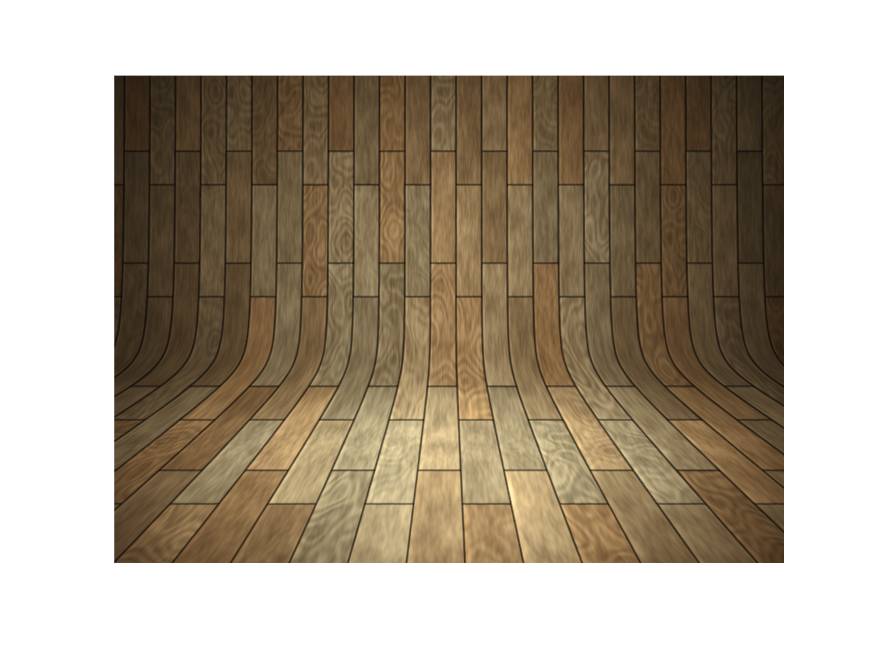
Reproduce this background procedurally as a Shadertoy shader.

```glsl
// A plank backdrop on a white page: an upright wall bends into a floor.
// Plank widths grow along a smooth curve down the panel; hashed tones,
// gradient-noise grain and two soft pools of light finish the wood.

#define CANVAS vec2(35.24, 25.62)   // canvas size, in wall plank widths
#define PANEL vec2(13.17, 19.15)    // half width and full height of the wood
#define PANEL_TOP 2.97              // gap above the wood
#define BEND_Y 11.42                // where the wall meets the floor
#define BEND_SOFT 0.152             // roundness of the bend
#define FLOOR_SLOPE 0.168           // widening of planks on the floor
#define PLANK_LENGTH 4.40
#define STAGGER 0.30                // joint shift on every second plank
#define SEAM_WIDTH 0.035
#define GRAIN 0.30
#define TONE_SPREAD 0.22

float hash(vec2 p) {
    vec3 q = fract(vec3(p.xyx) * 0.1031);
    q += dot(q, q.yzx + 33.33);
    return fract((q.x + q.y) * q.z);
}

vec2 gradient(vec2 cell) {
    float angle = 6.2832 * hash(cell);
    return vec2(cos(angle), sin(angle));
}

float gradientNoise(vec2 p) {
    vec2 i = floor(p), f = fract(p);
    vec2 w = f * f * f * (f * (f * 6.0 - 15.0) + 10.0);
    vec2 e = vec2(1.0, 0.0);
    float low = mix(dot(gradient(i), f),
                    dot(gradient(i + e.xy), f - e.xy), w.x);
    float high = mix(dot(gradient(i + e.yx), f - e.yx),
                     dot(gradient(i + e.xx), f - e.xx), w.x);
    return mix(low, high, w.y);
}

// Fine streaks along the plank plus contour figure on some planks
float woodGrain(vec2 p, float seed) {
    vec2 shift = vec2(37.0, 91.0) * seed;
    float streaks = gradientNoise(p * vec2(7.0, 2.5) + shift)
                  + 0.7 * gradientNoise(p * vec2(15.0, 6.0) + shift.yx);
    float bands = gradientNoise(p * vec2(1.5, 1.7) + shift);
    float figure = sin(22.0 * bands + 3.0 * p.x);
    float figured = smoothstep(0.35, 0.9, fract(seed * 7.31));
    return 0.55 * streaks + 0.5 * bands + 0.25 * figure * figured;
}

// Dim oval glow on the wall, brighter pool on the floor
float lighting(vec2 p) {
    float side = p.x / PANEL.x;
    float above = max(7.8 - p.y, 0.0) / 7.8;
    float below = (p.y - 15.0) / 4.13;
    float wall = 0.56 * exp(-0.95 * side * side) * (1.0 - 0.30 * above * above);
    float ground = 0.82 * exp(-0.80 * side * side)
                 * (1.0 - 0.20 * below * below);
    return mix(wall, ground, smoothstep(10.9, 14.4, p.y));
}

vec3 woodColor(float light, float warmth) {
    vec3 shade = vec3(1.0, 0.76, 0.49);
    vec3 honey = vec3(1.0, 0.88, 0.66);
    vec3 tint = mix(shade, honey, smoothstep(0.15, 0.80, light));
    return light * tint * mix(vec3(0.98, 1.02, 1.04),
                              vec3(1.04, 0.96, 0.87), warmth);
}

void mainImage(out vec4 fragColor, in vec2 fragCoord) {
    // Plank units, centred across, running down from the top of the wood
    vec2 uv = fragCoord / iResolution.xy;
    vec2 p = vec2(uv.x - 0.5013, 1.0 - uv.y) * CANVAS - vec2(0.0, PANEL_TOP);
    float px = CANVAS.x / iResolution.x;

    // Plank scale: one on the wall, linear growth on the floor
    float rise = FLOOR_SLOPE * (p.y - BEND_Y);
    float root = sqrt(rise * rise + BEND_SOFT * BEND_SOFT);
    float scale = 1.0 + 0.5 * (rise + root);
    float growth = 0.5 * FLOOR_SLOPE * (1.0 + rise / root);
    float slant = p.x / scale * growth;

    // Plank cell and position inside it
    float across = p.x / scale - 0.27;
    float column = floor(across);
    float along = (p.y - 2.97) / PLANK_LENGTH
                - 0.10 * smoothstep(8.67, 12.22, p.y)
                + 0.25 * smoothstep(13.48, 15.51, p.y);
    along -= STAGGER * (1.0 - mod(column, 2.0));
    vec2 plank = vec2(column, floor(along));
    vec2 local = vec2(across, along) - plank;
    float tone = hash(plank + 51.0);
    float warmth = hash(plank + 83.0);

    // Wood shading
    float grain = woodGrain(local * vec2(1.0, PLANK_LENGTH * 0.5), tone + warmth);
    float light = lighting(p) * (1.0 + TONE_SPREAD * (tone - 0.5));
    light *= 1.0 + GRAIN * grain;
    vec3 color = woodColor(light, warmth * warmth);

    // Dark seams and joints with a faint lit edge on the left of each plank
    float seamDist = min(local.x, 1.0 - local.x) * scale / sqrt(1.0 + slant * slant);
    float jointDist = min(local.y, 1.0 - local.y) * PLANK_LENGTH;
    float seam = 1.0 - smoothstep(0.0, SEAM_WIDTH + px, seamDist);
    float joint = 1.0 - smoothstep(0.0, SEAM_WIDTH + px, jointDist);
    color *= 1.0 + 0.14 * smoothstep(0.16, 0.06, local.x);
    color *= (1.0 - 0.62 * seam) * (1.0 - 0.48 * joint);

    // White page around the panel
    vec2 edge = abs(p - vec2(0.0, 0.5 * PANEL.y)) - vec2(PANEL.x, 0.5 * PANEL.y);
    float page = smoothstep(-0.5 * px, 0.5 * px, max(edge.x, edge.y));
    fragColor = vec4(mix(clamp(color, 0.0, 1.0), vec3(1.0), page), 1.0);
}
```
